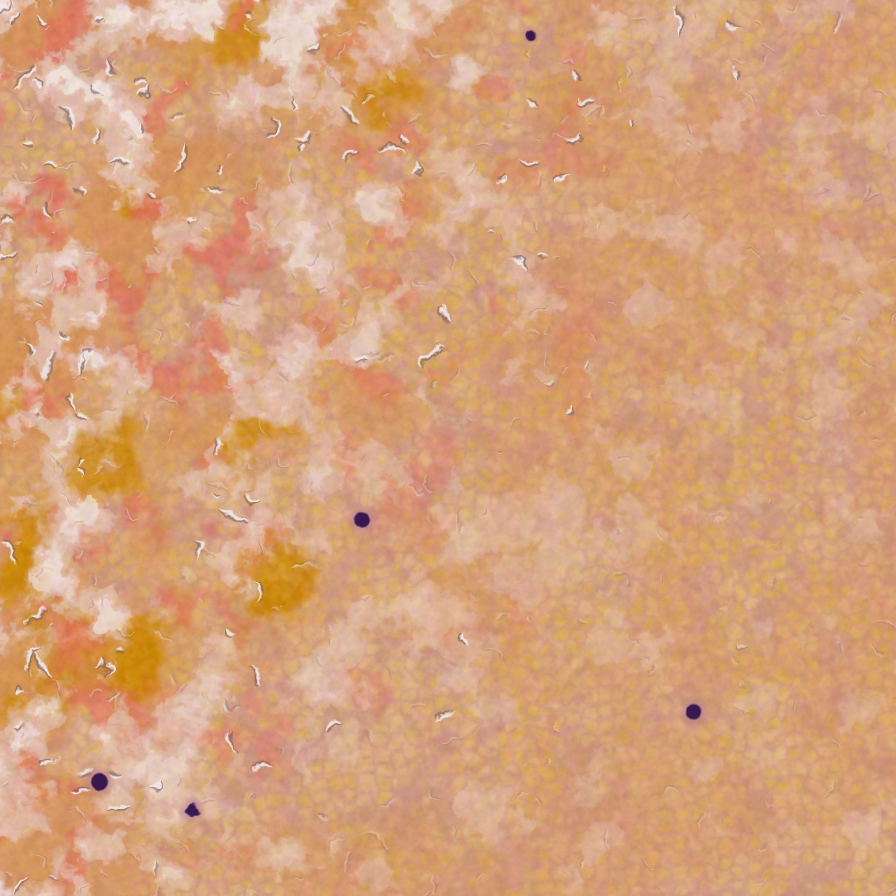
Write a WebGL 2 fragment shader that draws this texture.

```glsl
#version 300 es
precision highp float;
// Stained tissue: a soft mosaic of tan cells with ochre deposits, reddish wisps,
// pale torn areas with white slivers, and a few dark nuclei. Voronoi cells, value
// noise and hashed grids are layered; wear increases toward the upper left.
uniform vec2 u_resolution;
out vec4 fragColor;
const vec3 TAN = vec3(0.86, 0.68, 0.50);
const vec3 HONEY = vec3(0.85, 0.66, 0.37);
const vec3 MAUVE = vec3(0.79, 0.58, 0.52);
const vec3 RUST = vec3(0.83, 0.57, 0.36);
const vec3 PALE = vec3(0.88, 0.74, 0.67);
const vec3 OCHRE = vec3(0.79, 0.52, 0.03);
const vec3 RED = vec3(0.87, 0.42, 0.35);
const vec3 WHITE = vec3(0.95, 0.92, 0.92);
const vec3 SHADOW = vec3(0.47, 0.35, 0.34);
const vec3 NUCLEUS = vec3(0.19, 0.07, 0.30);

// Integer hash of a grid cell, three values in 0..1
vec3 hash3(vec2 cell, int seed) {
  uvec3 v = uvec3(ivec3(ivec2(cell), seed)) * 1664525u + 1013904223u;
  v.x += v.y * v.z; v.y += v.z * v.x; v.z += v.x * v.y;
  v ^= v >> 16u;
  v.x += v.y * v.z; v.y += v.z * v.x; v.z += v.x * v.y;
  return vec3(v >> 8u) / 16777216.0;
}
float noise(vec2 p, int seed) {
  vec2 i = floor(p), f = fract(p);
  f = f * f * (3.0 - 2.0 * f);
  float low = mix(hash3(i, seed).x, hash3(i + vec2(1, 0), seed).x, f.x);
  float high = mix(hash3(i + vec2(0, 1), seed).x, hash3(i + vec2(1, 1), seed).x, f.x);
  return mix(low, high, f.y);
}
float fbm(vec2 p, int seed) {
  float sum = 0.0, amp = 0.533;
  for (int i = 0; i < 4; i++) {
    p = mat2(1.6, 1.2, -1.2, 1.6) * p;
    sum += amp * noise(p * 0.5, seed + i);
    amp *= 0.5;
  }
  return sum;
}
// Wear is strongest at the upper left
float wear(vec2 p) {
  return 1.0 - smoothstep(0.1, 1.05, p.x + 0.4 * (1.0 - p.y));
}
// Voronoi cells: x = interior mask, y = random tone of the cell
vec2 cells(vec2 p, int seed) {
  float near = 9.0, next = 9.0, tone = 0.0;
  for (int k = 0; k < 9; k++) {
    vec2 id = floor(p) + vec2(k % 3 - 1, k / 3 - 1);
    vec3 h = hash3(id, seed);
    float d = length(id + 0.1 + 0.8 * h.xy - p);
    if (d < near) { next = near; near = d; tone = h.z; }
    else next = min(next, d);
  }
  return vec2(smoothstep(0.0, 0.5, next - near), tone);
}
// Scattered deposits following wear: x = dense core, y = wide halo
vec2 deposits(vec2 p, float grid, int seed) {
  vec2 sum = vec2(0.0);
  vec2 q = p * grid + 0.7 * (vec2(fbm(p * 26.0, seed + 2), fbm(p * 26.0, seed + 7)) - 0.5);
  for (int k = 0; k < 9; k++) {
    vec2 id = floor(q) + vec2(k % 3 - 1, k / 3 - 1);
    vec3 h = hash3(id, seed), g = hash3(id, seed + 1);
    float d = length((q - id - h.xy) * vec2(0.75 + 0.5 * g.y, 1.25 - 0.5 * g.y));
    float r = 0.22 + 0.18 * g.z;
    float present = step(g.x, 0.75 * wear((id + h.xy) / grid)) * (0.45 + 0.6 * h.z);
    sum += present * (1.0 - smoothstep(vec2(0.3, 0.0) * r, vec2(1.0, 2.0) * r, vec2(d)));
  }
  return min(sum, 1.0);
}
// Bent tapering slivers: x = highlight, y = shadow along one side
vec2 slivers(vec2 p, float grid, float width, float density, int seed) {
  vec2 q = p * grid, result = vec2(0.0);
  float soft = 0.0016 * grid;
  for (int k = 0; k < 9; k++) {
    vec2 id = floor(q) + vec2(k % 3 - 1, k / 3 - 1);
    vec3 h = hash3(id, seed), g = hash3(id, seed + 1);
    float a = h.z * 6.28319, span = 0.15 + 0.35 * g.y * g.y;
    vec2 d = mat2(cos(a), -sin(a), sin(a), cos(a)) * (q - id - h.xy);
    d.y += (g.z - 0.5) * d.x * d.x / span;
    float taper = 1.0 - d.x * d.x / (span * span);
    float present = smoothstep(0.0, 0.08, density - g.x) * smoothstep(0.0, 0.4, taper);
    vec2 side = abs(vec2(d.y, d.y - 1.7 * soft)) - width * grid * taper;
    result = max(result, present * (1.0 - smoothstep(-soft, soft, side)));
  }
  return result;
}
// Rare dark dots: x = body, y = lilac halo
vec2 nuclei(vec2 p, float grid, int seed) {
  vec2 id = floor(p * grid);
  vec3 h = hash3(id, seed), g = hash3(id, seed + 1);
  float d = length(p - (id + 0.2 + 0.6 * h.xy) / grid) + 0.008 * g.y * (fbm(p * 120.0, seed) - 0.5);
  float r = mix(0.005, 0.0105, h.z);
  return step(g.x, 0.14) * (1.0 - smoothstep(vec2(r - 0.0015, r), vec2(r + 0.0015, 2.2 * r), vec2(d)));
}

void main() {
  vec2 p = gl_FragCoord.xy / min(u_resolution.x, u_resolution.y);
  float worn = wear(p);
  vec2 warp = vec2(fbm(p * 75.0, 3), fbm(p * 75.0, 8)) - 0.5;
  // Cell mosaic with broad drifts of tint
  vec2 cell = cells((p + 0.012 * warp) * 60.0, 11);
  vec3 body = mix(TAN, HONEY, smoothstep(0.3, 0.75, 0.45 * cell.y + 0.55 * fbm(p * 10.0, 20)));
  vec3 color = mix(mix(MAUVE, TAN, 0.25), body, 0.25 + 0.75 * cell.x);
  color = mix(color, MAUVE, 0.75 * smoothstep(0.5, 0.7, fbm(p * 34.0, 30)));
  color = mix(color, RUST, (0.3 + 0.65 * worn) * smoothstep(0.42, 0.62, fbm(p * 9.0, 40)));
  // Ochre deposits, red wisps and pale worn areas
  vec2 ochre = deposits(p, 6.5, 64);
  color = mix(color, vec3(0.83, 0.58, 0.27), 0.6 * ochre.y);
  color = mix(color, OCHRE, 0.95 * ochre.x);
  float wisp = smoothstep(0.56, 0.74, fbm(p * 21.0, 70));
  color = mix(color, RED, wisp * (0.1 + 0.6 * worn));
  float worm = fbm(p * 22.0 + 0.6 * warp, 50) + 0.09 * worn;
  color = mix(color, PALE, (0.45 + 0.5 * worn) * smoothstep(0.56, 0.7, worm) * (1.0 - 0.7 * ochre.x));
  color = mix(color, WHITE, 0.7 * worn * smoothstep(0.71, 0.83, worm));
  // Fine grain in brightness and hue
  color += 0.10 * (fbm(p * 120.0, 90) - 0.5);
  color += vec3(0.02, -0.04, 0.08) * (fbm(p * 90.0, 95) - 0.5);
  // Faint creases everywhere, bright tears in worn clusters
  vec2 bent = p + 0.016 * warp;
  vec2 crease = slivers(bent, 36.0, 0.0006, 0.2 + 0.15 * worn, 100);
  color = mix(color, vec3(0.58, 0.41, 0.46), 0.4 * crease.y);
  color = mix(color, mix(PALE, WHITE, 0.3 + 0.4 * worn), 0.6 * crease.x);
  float cluster = smoothstep(0.4, 0.62, fbm(p * 9.0, 110));
  vec2 tear = slivers(bent, 25.0, 0.0021, 0.06 + 0.65 * worn * cluster, 120);
  color = mix(color, SHADOW, 0.65 * tear.y);
  color = mix(color, WHITE, 0.9 * tear.x);
  vec2 dots = nuclei(p, 6.0, 137);
  color = mix(color, vec3(0.72, 0.50, 0.58), 0.5 * dots.y);
  fragColor = vec4(clamp(mix(color, NUCLEUS, 0.95 * dots.x), 0.0, 1.0), 1.0);
}
```
